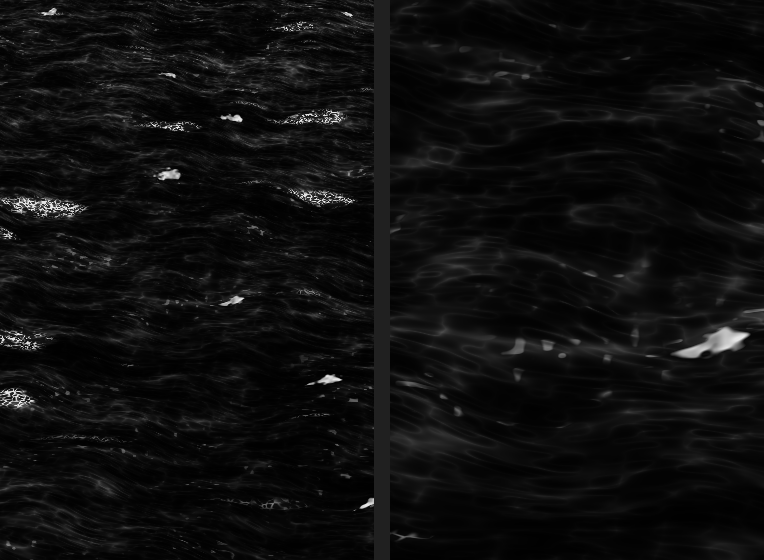
Left, the full canvas; right, a detail of the centre.
This texture is drawn by a Shadertoy shader. Its source:

```glsl
float hash(vec2 p) {
    vec3 q = fract(p.xyx * 0.1031);
    q += dot(q, q.yzx + 33.33);
    return fract((q.x + q.y) * q.z);
}

vec2 hash2(vec2 p) {
    return vec2(hash(p), hash(p + 57.3));
}

float noise(vec2 p) {
    vec2 cell = floor(p);
    vec2 f = fract(p);
    f = f * f * (3.0 - 2.0 * f);
    float low = mix(hash(cell), hash(cell + vec2(1, 0)), f.x);
    float high = mix(hash(cell + vec2(0, 1)), hash(cell + vec2(1, 1)), f.x);
    return mix(low, high, f.y);
}

// Thin bright lines along the borders of cellular noise
float cellLines(vec2 p, float width) {
    vec2 cell = floor(p);
    float nearest = 9.0;
    float second = 9.0;
    for (int y = -1; y <= 1; y++)
    for (int x = -1; x <= 1; x++) {
        vec2 id = cell + vec2(x, y);
        float d = length(id + hash2(id) - p);
        second = min(second, max(nearest, d));
        nearest = min(nearest, d);
    }
    return 1.0 - smoothstep(0.0, width, second - nearest);
}

// Flat sharp crests, averaged from long waves to fine ripples
float ripples(vec2 p) {
    float sum = 0.0;
    float total = 0.0;
    float amplitude = 1.0;
    for (int i = 0; i < 5; i++) {
        float ridge = 1.0 - abs(2.0 * noise(p) - 1.0);
        sum += amplitude * ridge * ridge;
        total += amplitude;
        p = mat2(1.8, 0.5, -0.04, 1.75) * p + 17.7;
        amplitude *= 0.92;
    }
    return sum / total;
}

// Layered sines that bend the wave lines
float swell(vec2 p) {
    return 0.012 * sin(9.0 * p.x + 6.0 * p.y)
         + 0.007 * sin(19.0 * p.x - 23.0 * p.y + 1.3)
         + 0.003 * sin(41.0 * p.x + 37.0 * p.y + 4.1);
}

// Tapered streaks scattered over a jittered grid
float streaks(vec2 p, vec2 grid, vec2 size, float chance, float seed) {
    vec2 cell = floor(p / grid);
    float mask = 0.0;
    for (int y = -1; y <= 1; y++)
    for (int x = -1; x <= 1; x++) {
        vec2 id = cell + vec2(x, y);
        vec2 jitter = hash2(id + seed);
        float present = step(hash(id + seed + 11.0), chance);
        float scale = mix(0.55, 1.2, hash(id + seed + 23.0));
        vec2 d = (p - (id + 0.2 + 0.6 * jitter) * grid) / (size * scale);
        d.y -= (jitter.x - 0.4) * d.x - 0.35 * d.x * d.x;
        float taper = smoothstep(-1.0, 0.5, d.x) * smoothstep(1.0, 0.5, d.x);
        float body = 1.0 - smoothstep(0.0, 1.0, abs(d.y) / max(taper, 0.05));
        mask = max(mask, present * taper * body);
    }
    return mask;
}

void mainImage(out vec4 fragColor, in vec2 fragCoord) {
    vec2 uv = fragCoord / iResolution.y;

    // Waves shrink toward the far water at the top
    float depth = 1.1 - 0.6 * uv.y;
    float centre = 0.5 * iResolution.x / iResolution.y;
    vec2 sea = vec2((uv.x - centre) / depth, -log(depth) / 0.6) + 3.0;
    sea.y += swell(sea);

    // Dark water with fine crest lines and soft troughs
    float crest = ripples(sea * vec2(5.0, 26.0));
    float broad = noise(sea * vec2(2.5, 10.0) + 40.0) + noise(sea * vec2(4.0, 23.0) + 60.0) - 1.0;
    float water = 0.036 * exp(6.0 * (crest - 0.47) + 0.9 * broad + 0.8 * (uv.y - 0.5));
    water /= 1.0 + 1.5 * water;

    // Broken lace foam in patches and long thin tails
    vec2 curl = vec2(noise(sea * 70.0), noise(sea * 70.0 + 9.0));
    float lace = cellLines((sea + 0.012 * curl) * vec2(75.0, 190.0), 0.38);
    float broken = smoothstep(0.35, 0.65, 0.5 * noise(sea * vec2(60.0, 160.0)) + 0.6 * crest);
    float patches = streaks(sea, vec2(0.4, 0.16), vec2(0.17, 0.034), 0.42, 5.0);
    float tails = streaks(sea, vec2(0.3, 0.13), vec2(0.11, 0.009), 0.45, 37.0);
    float cover = max(smoothstep(0.03, 0.6, patches), 0.5 * tails);
    float foam = cover * (0.85 * lace * broken + 0.05);

    // Stray glints on the crests
    float specks = smoothstep(0.74, 0.9, noise(sea * vec2(95.0, 230.0) + 15.0));
    float glints = specks * smoothstep(0.5, 0.8, noise(sea * vec2(7.0, 30.0) + 80.0));
    foam += 0.3 * glints * smoothstep(0.4, 0.65, crest);

    // Small solid whitecaps with ragged edges
    float caps = streaks(sea, vec2(0.2, 0.16), vec2(0.065, 0.021), 0.3, 71.0);
    float ragged = noise(sea * vec2(60.0, 110.0)) + noise(sea * vec2(130.0, 230.0)) - 1.0;
    float whitecap = smoothstep(0.25, 0.8, caps + 0.6 * ragged) * smoothstep(0.0, 0.2, caps);
    whitecap *= 0.5 + 0.45 * noise(sea * vec2(120.0, 200.0) + 30.0);

    float light = max(water + foam, whitecap);
    fragColor = vec4(vec3(clamp(light, 0.0, 0.9)), 1.0);
}
```
